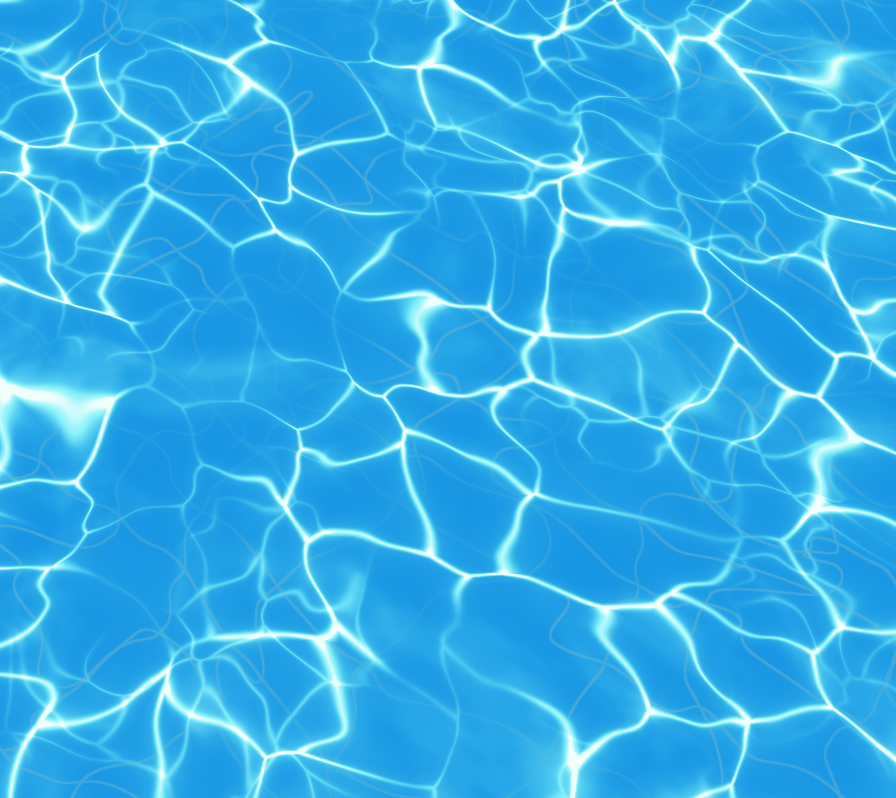
Give the GLSL for this texture, as a Shadertoy shader.

```glsl
// Sunlit swimming pool: a bright, wavy web of caustics over blue water.
// Warped cell borders form the light web, noise adds soft veils of light,
// and a strongly refracted grid gives the thin, looping tile joints.

vec2 hash2(vec2 cell) {
    vec3 h = fract(cell.xyx * vec3(0.1031, 0.1030, 0.0973));
    h += dot(h, h.yzx + 33.33);
    return fract((h.xx + h.yz) * h.zy);
}

// Smooth noise, two independent channels in 0..1
vec2 noise2(vec2 p) {
    vec2 cell = floor(p), f = fract(p);
    f = f * f * f * (f * (f * 6.0 - 15.0) + 10.0);
    vec2 low = mix(hash2(cell), hash2(cell + vec2(1, 0)), f.x);
    vec2 high = mix(hash2(cell + vec2(0, 1)), hash2(cell + vec2(1, 1)), f.x);
    return mix(low, high, f.y);
}

vec2 rotate(vec2 p, float angle) {
    float c = cos(angle), s = sin(angle);
    return vec2(c * p.x - s * p.y, s * p.x + c * p.y);
}

vec2 fbm2(vec2 p) {
    vec2 sum = vec2(0.0);
    float weight = 0.53;
    for (int i = 0; i < 4; i++) {
        sum += weight * noise2(p);
        p = rotate(p, 0.7) * 2.03 + 11.7;
        weight *= 0.5;
    }
    return sum;
}

// Bend the plane by a noise of given frequency and reach
vec2 warp(vec2 p, float frequency, float reach) {
    return p + reach * (2.0 * noise2(rotate(p, 0.5) * frequency + 5.3) - 1.0);
}

// x: nearness to a cell border, y: nearness to a junction (0 on the feature)
vec2 cellWeb(vec2 p) {
    vec2 cell = floor(p);
    vec3 nearest = vec3(9.0);
    for (int j = -2; j <= 2; j++)
    for (int i = -2; i <= 2; i++) {
        vec2 id = cell + vec2(i, j);
        float d = length(id + 0.08 + 0.84 * hash2(id) - p);
        if (d < nearest.x) nearest = vec3(d, nearest.xy);
        else if (d < nearest.y) nearest = vec3(nearest.x, d, nearest.y);
        else nearest.z = min(nearest.z, d);
    }
    return nearest.yz - nearest.x;
}

// Looking down at a slant: features shrink towards the far, upper side
vec2 waterPlane(vec2 p) {
    vec2 q = 6.0 * vec2((p.x - 0.56) * (1.0 + 0.5 * p.y),
                        p.y * (1.0 + 0.5 * p.y));
    return vec2(q.x * 0.9, q.y + 0.25 * q.x) + 20.0;
}

// Sharp main web with halo and hot junctions
float mainCaustics(vec2 q) {
    vec2 web = cellWeb(warp(warp(q, 0.9, 0.36), 2.3, 0.12));
    vec2 vary = noise2(q * 0.9 + 40.0);
    float strength = mix(0.22, 1.1, smoothstep(0.2, 0.68, vary.x));
    float width = mix(0.03, 0.06, vary.y);
    float core = exp(-pow(web.x / width, 2.0));
    float halo = exp(-web.x * mix(4.5, 9.0, vary.y));
    float junction = exp(-pow(web.y / 0.13, 2.0));
    return strength * (0.68 * core + 0.44 * halo + 0.5 * junction * core);
}

// Fainter, smaller folds of light, broken into pieces
float fineCaustics(vec2 q) {
    vec2 web = cellWeb(warp(warp(q * 1.45 + 7.0, 0.8, 0.5), 2.0, 0.2));
    float presence = smoothstep(0.42, 0.78, noise2(q * 0.75 + 71.0).y);
    return presence * (0.3 * exp(-web.x * 7.0)
                     + 0.28 * exp(-pow(web.x / 0.06, 2.0)));
}

// Thin joints of a grid; pixel is the canvas size of one pixel
float tileJoints(vec2 q, float pixel) {
    vec2 grid = rotate(q, 0.55) * 1.15;
    grid = warp(warp(grid, 0.8, 0.45), 1.7, 0.3);
    vec2 slope = max(fwidth(grid) / pixel, vec2(2.5));
    vec2 away = abs(fract(grid) - 0.5) / slope;
    vec2 joint = 1.0 - smoothstep(0.0004, 0.0012 + pixel, away);
    return max(joint.x, joint.y);
}

// Water colour from deep blue to white glare
vec3 waterColor(float light) {
    vec3 c = mix(vec3(0.075, 0.565, 0.885), vec3(0.16, 0.66, 0.91),
                 clamp(light / 0.35, 0.0, 1.0));
    c = mix(c, vec3(0.34, 0.82, 0.95), clamp((light - 0.35) / 0.35, 0.0, 1.0));
    c = mix(c, vec3(0.56, 0.95, 0.98), clamp((light - 0.7) / 0.38, 0.0, 1.0));
    return mix(c, vec3(0.94, 1.0, 0.99), smoothstep(1.08, 1.6, light));
}

void mainImage(out vec4 fragColor, in vec2 fragCoord) {
    float pixel = 1.0 / iResolution.y;
    vec2 q = waterPlane(fragCoord * pixel);

    // Broad shading and pale veils
    vec2 cloud = fbm2(warp(q, 0.7, 0.5) * 0.9);
    float light = 0.03 + 0.16 * cloud.x;
    light += 0.3 * smoothstep(0.5, 0.8, cloud.y);

    // Focused light
    light += mainCaustics(q) + fineCaustics(q);
    vec3 color = waterColor(light);

    // Joints fade where the light is strong
    float visible = 0.12 + 0.36 * smoothstep(0.3, 0.7, noise2(q * 0.8 + 90.0).x);
    visible *= 1.0 - smoothstep(0.5, 0.9, light);
    color = mix(color, vec3(0.42, 0.71, 0.82), visible * tileJoints(q, pixel));

    fragColor = vec4(color, 1.0);
}
```
